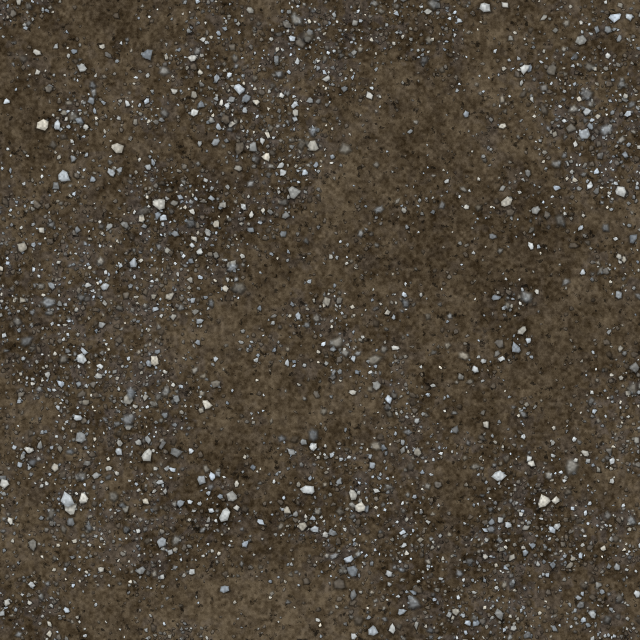
Give the GLSL for this texture, as a WebGL 2 fragment shader.

```glsl
#version 300 es
precision highp float;
// Damp brown soil strewn with clustered pale, angular pebbles and fine grit.

#define SOIL_DARK vec3(0.175, 0.138, 0.090)
#define SOIL_LIGHT vec3(0.415, 0.365, 0.292)
#define STONE_WARM vec3(1.03, 1.0, 0.92)
#define STONE_COOL vec3(0.94, 1.0, 1.06)
#define GRIT_GRID 125.0
#define PEBBLE_GRID 72.0
#define ROCK_GRID 42.0
#define STONE_AMOUNT 1.0
#define SHADOW 0.48
#define EDGE_BLUR 0.0006
#define LIGHT_DIR vec2(-0.35, 0.94)

uniform vec2 u_resolution;
out vec4 outColor;

vec3 hash3(vec2 p) {
    vec3 q = fract(p.xyx * vec3(0.1031, 0.1030, 0.0973));
    q += dot(q, q.yxz + 33.33);
    return fract((q.xxy + q.yzz) * q.zyx);
}

float valueNoise(vec2 p) {
    vec2 i = floor(p), f = fract(p);
    f = f * f * (3.0 - 2.0 * f);
    float low = mix(hash3(i).x, hash3(i + vec2(1, 0)).x, f.x);
    float high = mix(hash3(i + vec2(0, 1)).x, hash3(i + vec2(1, 1)).x, f.x);
    return mix(low, high, f.y);
}

float fbm(vec2 p) {
    float sum = 0.0, amp = 0.5;
    for (int i = 0; i < 5; i++) {
        sum += amp * valueNoise(p);
        p = mat2(1.6, 1.2, -1.2, 1.6) * p + 17.3;
        amp *= 0.5;
    }
    return sum / 0.97;
}

// How thickly stones gather around a point, 0 to 1.
float stoneDensity(vec2 uv) {
    float region = fbm(uv * 5.0 + 41.0);
    float cluster = fbm(uv * 17.0 + 63.0);
    return smoothstep(0.36, 0.66, 0.55 * region + 0.45 * cluster);
}

// Signed distance to a convex stone cut by six random planes.
float stoneShape(vec2 p, float radius, vec2 seed) {
    float d = -radius;
    for (int k = 0; k < 6; k++) {
        vec3 h = hash3(seed + float(k) * 7.0);
        float a = (float(k) + 0.8 * h.x) * 1.0472;
        d = max(d, dot(p, vec2(cos(a), sin(a))) - radius * mix(0.62, 1.0, h.y));
    }
    return d;
}

// Lays one size of stones over the ground; bias above 1 makes more dull ones.
void scatterStones(inout vec3 color, vec2 uv, float grid, float amount, float bias, float seed) {
    vec2 base = floor(uv * grid);
    float blur = EDGE_BLUR + 0.4 / min(u_resolution.x, u_resolution.y);
    for (int y = -1; y <= 1; y++)
    for (int x = -1; x <= 1; x++) {
        vec2 cell = base + vec2(x, y);
        vec3 place = hash3(cell + seed);
        vec3 look = hash3(cell + seed + 211.0);
        vec3 form = hash3(cell + seed + 467.0);
        vec2 center = (cell + 0.1 + 0.8 * place.xy) / grid;
        if (place.z > amount * STONE_AMOUNT * (0.08 + 0.92 * stoneDensity(center))) continue;

        float radius = mix(0.25, 0.47, form.x * form.x) / grid;
        vec2 p = uv - center;
        float a = form.y * 6.2832;
        vec2 q = mat2(cos(a), sin(a), -sin(a), cos(a)) * p;
        q.y *= mix(1.0, 1.5, form.z);
        float d = stoneShape(q, radius, cell + seed + 89.0);

        // Contact shadow, heavier on the side away from the light.
        float side = dot(p, LIGHT_DIR) / radius;
        float halo = 1.0 - smoothstep(0.0, radius * 0.6, d);
        color *= 1.0 - SHADOW * halo * clamp(0.6 - 0.35 * side, 0.15, 1.0);

        // Stone face: pale top, dimmer rim, faint mottling; some half buried.
        float tone = mix(0.3, 0.8, pow(look.x, bias));
        float rim = smoothstep(0.0, -0.4 * radius, d);
        float shade = (0.82 + 0.2 * rim) * (1.0 + 0.15 * side);
        shade *= 0.86 + 0.28 * valueNoise(uv * 330.0 + seed);
        vec3 tint = mix(STONE_WARM, STONE_COOL, look.y);
        tint = mix(vec3(1.08, 0.98, 0.85), tint, smoothstep(0.3, 0.5, tone));
        float buried = step(0.7, look.z);
        float soft = blur + buried * 0.3 * radius;
        float cover = (1.0 - smoothstep(-soft, soft, d)) * mix(1.0, 0.6, buried);
        color = mix(color, tint * tone * shade, cover);
    }
}

vec3 soil(vec2 uv) {
    float broad = fbm(uv * 6.0);
    float clumps = fbm(uv * 38.0 + 9.0);
    float grain = fbm(uv * 190.0 + 23.0);
    float density = stoneDensity(uv);
    float level = 0.5 + 0.65 * (broad - 0.5) + 0.6 * (clumps - 0.5) + 1.1 * (grain - 0.5);
    level += 0.06 - 0.14 * density;
    vec3 color = mix(SOIL_DARK, SOIL_LIGHT, clamp(level, 0.0, 1.0));
    // Greyish dust among the stones, and small dark pits.
    float dust = smoothstep(0.45, 0.65, fbm(uv * 70.0 + 71.0)) * (0.15 + 0.85 * density);
    color = mix(color, vec3(0.31, 0.285, 0.275) * (0.6 + 0.8 * grain), 0.6 * dust);
    float pits = smoothstep(0.64, 0.84, fbm(uv * 130.0 + 133.0));
    return color * (1.0 - 0.5 * pits);
}

void main() {
    vec2 uv = gl_FragCoord.xy / min(u_resolution.x, u_resolution.y);
    vec3 color = soil(uv);
    scatterStones(color, uv, GRIT_GRID, 0.75, 2.0, 13.0);
    scatterStones(color, uv, PEBBLE_GRID, 0.5, 1.1, 307.0);
    scatterStones(color, uv, ROCK_GRID, 0.24, 0.55, 599.0);
    outColor = vec4(clamp(color, 0.0, 1.0), 1.0);
}
```
